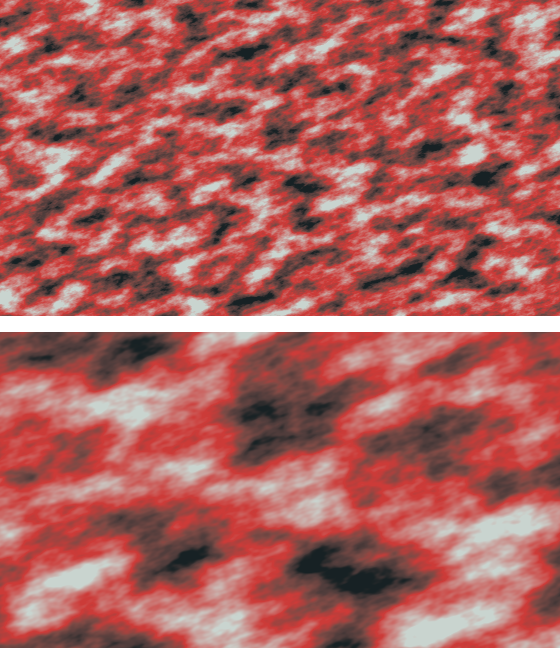
Top: the whole. Bottom: its middle third, enlarged.
Give the GLSL for this texture, as a WebGL 2 fragment shader.

```glsl
#version 300 es
precision highp float;

uniform vec2 u_resolution;
out vec4 fragColor;

// Pseudo-random unit vector for a lattice cell
vec2 cellGradient(vec2 cell) {
    uvec2 q = uvec2(ivec2(cell) + 4096) * uvec2(1597u, 3812u);
    uint h = (q.x ^ q.y) * 74093u;
    h = (h ^ (h >> 15)) * 73471u;
    h ^= h >> 13;
    float angle = 6.28319 * float(h & 65535u) / 65536.0;
    return vec2(cos(angle), sin(angle));
}

float gradientNoise(vec2 p) {
    vec2 cell = floor(p);
    vec2 f = p - cell;
    vec2 w = f * f * f * (f * (f * 6.0 - 15.0) + 10.0);
    float a = dot(cellGradient(cell), f);
    float b = dot(cellGradient(cell + vec2(1, 0)), f - vec2(1, 0));
    float c = dot(cellGradient(cell + vec2(0, 1)), f - vec2(0, 1));
    float d = dot(cellGradient(cell + vec2(1, 1)), f - vec2(1, 1));
    return mix(mix(a, b, w.x), mix(c, d, w.x), w.y);
}

// Octaves are shifted so that their lattices do not coincide
float fractalNoise(vec2 p) {
    float sum = 0.0;
    float amplitude = 1.0;
    for (int octave = 0; octave < 5; octave++) {
        sum += amplitude * gradientNoise(p);
        p = p * 2.03 + vec2(17.37, 9.71);
        amplitude *= 0.54;
    }
    return sum;
}

// Charcoal through brown to red, then to pale grey
vec3 ramp(float level) {
    vec3 color = mix(vec3(0.09, 0.13, 0.14), vec3(0.32, 0.24, 0.235), smoothstep(-2.5, -1.6, level));
    color = mix(color, vec3(0.49, 0.29, 0.27), clamp((level + 1.6) / 0.7, 0.0, 1.0));
    color = mix(color, vec3(0.80, 0.23, 0.22), clamp((level + 0.9) / 0.85, 0.0, 1.0));
    return mix(color, vec3(0.79, 0.83, 0.81), clamp((level - 0.05) / 2.1, 0.0, 1.0));
}

void main() {
    vec2 p = gl_FragCoord.xy / u_resolution.y;

    // Grain runs along a shallow rising diagonal
    float tilt = 0.33;
    vec2 along = vec2(cos(tilt), sin(tilt));
    vec2 grain = vec2(dot(p, along), dot(p, vec2(-along.y, along.x)));

    float level = 4.2 * fractalNoise(grain * vec2(7.0, 14.5) + vec2(3.3, 21.6));
    fragColor = vec4(ramp(level), 1.0);
}
```
